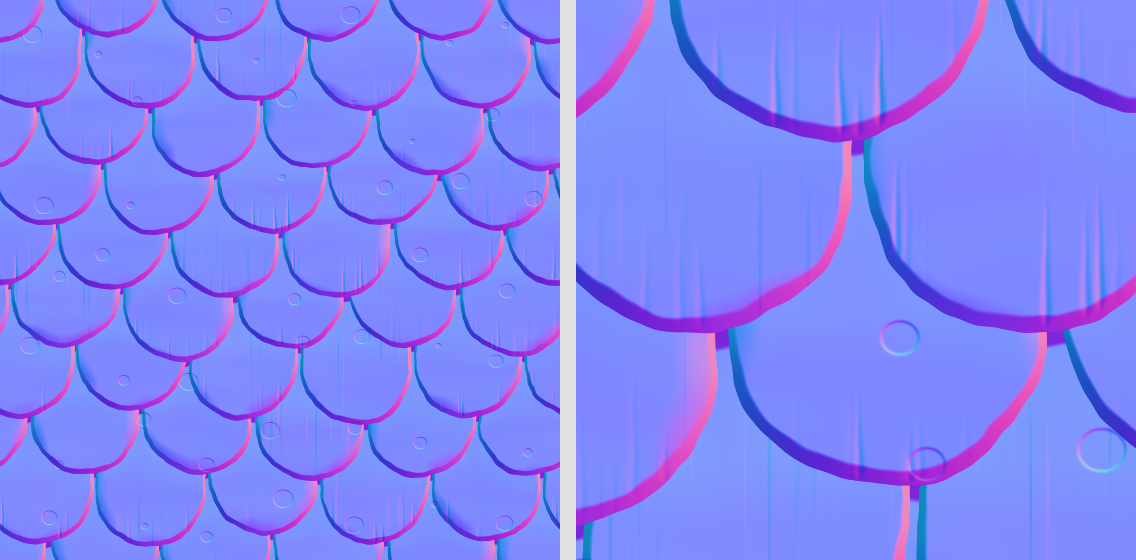
Left, the full canvas; right, a detail of the centre.
This texture map is drawn by a WebGL 1 fragment shader. Its source:

```glsl
precision highp float;
// Normal map of overlapping rounded shingles: 5 across, 9 staggered rows down.
// Rows are composited from the top one downward as surface slopes (bevelled rim,
// grooves, grain); scattered ring dents are added and the slope becomes a colour.
uniform vec2 u_resolution;

const float COLUMNS = 5.0;
const float ROWS = 9.0;
const float ROW_PITCH = COLUMNS / ROWS;  // in shingle widths
const float FIRST_BOTTOM = 0.39;         // depth of the first row's lower edge
const float ROW_SHIFT = 0.585;           // sideways stagger per row

float hash(vec2 p) {
  return fract(sin(dot(p, vec2(127.1, 311.7))) * 43758.547);
}

vec2 gradientAt(vec2 p) {
  float angle = 6.28318 * hash(p);
  return vec2(cos(angle), sin(angle));
}

// Gradient noise, about -0.7 to 0.7
float noise(vec2 p) {
  vec2 i = floor(p), f = fract(p);
  vec2 u = f * f * f * (f * (f * 6.0 - 15.0) + 10.0);
  vec2 e = vec2(1.0, 0.0);
  float a = dot(gradientAt(i), f);
  float b = dot(gradientAt(i + e), f - e);
  float c = dot(gradientAt(i + e.yx), f - e.yx);
  float d = dot(gradientAt(i + 1.0), f - 1.0);
  return mix(mix(a, b, u.x), mix(c, d, u.x), u.y);
}

// Round below the centre, straight sides above it
float shingleDistance(vec2 q, float radius, vec2 seed) {
  float chips = 0.026 * noise(q * 3.5 + seed) + 0.009 * noise(q * 12.0 + seed);
  return length(vec2(q.x, min(q.y, 0.0))) - radius + chips;
}

// Steep lip, thin at the sides, with a softer shoulder of varying width
vec2 rimSlope(vec2 q, float d, vec2 seed) {
  vec2 outward = normalize(vec2(q.x, min(q.y, 0.0)) + vec2(0.0, -0.0001));
  float width = 0.021 - 0.024 * outward.y + 0.012 * noise(q * 5.0 + seed);
  float worn = smoothstep(-0.15, 0.4, noise(q * 2.2 + seed + 7.0));
  float lip = smoothstep(-width - 0.009, -width + 0.007, d);
  float shoulder = smoothstep(-width - 0.02 - 0.1 * worn, -width + 0.02, d);
  float steepness = 1.15 + 0.85 * outward.x * outward.x;
  vec2 slope = outward * steepness + vec2(0.16, 0.0);
  return slope * mix(0.36 * shoulder * worn, 1.0, lip * (1.0 - 0.3 * worn));
}

// Tapered vertical grooves rising from the lower edge
float grooveSlope(vec2 q, float radius, vec2 id) {
  float slope = 0.0;
  float activity = smoothstep(0.35, 0.85, hash(id + 31.0));
  for (int i = 0; i < 7; i++) {
    vec2 key = id + float(i) * vec2(3.7, 9.1);
    float x = 0.84 * (hash(key + 2.0) - 0.5);
    float tall = mix(0.12, 0.48, hash(key + 5.0));
    float edge = -sqrt(radius * radius - x * x);
    float rise = (q.y - edge) / tall;
    float taper = smoothstep(0.0, 0.15, rise) * clamp(1.0 - rise, 0.0, 1.0);
    float width = 0.005 + 0.009 * taper;
    float s = (q.x - x - 0.008 * noise(vec2(q.y * 6.0, x * 40.0))) / width;
    float strength = 0.3 + 2.4 * pow(hash(key + 8.0), 3.0);
    slope -= s * exp(-s * s) * taper * strength * activity;
  }
  return slope;
}

// Gentle body tilt, horizontal ripples and fine vertical grain
vec2 bodySlope(vec2 q, float height, vec2 seed) {
  vec2 slope = vec2(0.0, 0.07 + 0.08 * smoothstep(0.4, 0.8, height));
  slope.x += 0.05 * noise(q * 1.6 + seed);
  float step1 = q.y * 4.5 + 0.5 * noise(q * 2.5 + seed);
  slope.y += 0.08 * noise(vec2(q.x * 0.7, step1) + seed + 3.0);
  float grain = noise(vec2(q.x * 42.0, q.y * 0.9) + seed);
  float amount = 0.35 * smoothstep(0.2, 0.9, fract(seed.x));
  slope.x += amount * sign(grain) * smoothstep(0.36, 0.6, abs(grain));
  return slope;
}

// Thin elliptical dents, at most one per grid cell
vec2 ringSlope(vec2 uv) {
  vec2 grid = uv * 7.0;
  vec2 id = floor(grid);
  vec2 jitter = vec2(hash(id + 17.0), hash(id + 43.0)) - 0.5;
  vec2 q = (fract(grid) - 0.5 - 0.7 * jitter) * vec2(1.0, 1.12);
  float radius = mix(0.03, 0.125, hash(id + 61.0));
  float s = (length(q) - radius) / 0.0075;
  float present = step(hash(id + 89.0), 0.92);
  return -q / max(length(q), 0.001) * 0.6 * exp(-s * s) * present;
}

void main() {
  vec2 uv = gl_FragCoord.xy / u_resolution;
  float pixel = COLUMNS / min(u_resolution.x, u_resolution.y);
  float depth = COLUMNS * (1.0 - uv.y);
  float firstRow = floor((depth - FIRST_BOTTOM) / ROW_PITCH) - 1.0;
  vec2 slope = vec2(0.0);
  float uncovered = 1.0, oneUp = 1.0, twoUp = 1.0;
  for (int i = 0; i < 5; i++) {
    float row = firstRow + float(i);
    float k = mod(row - 1.0, ROWS);
    float x = uv.x * COLUMNS - 0.25 - ROW_SHIFT * k;
    float column = floor(x + 0.5);
    vec2 id = vec2(mod(column, COLUMNS), k);
    vec2 seed = 50.0 * vec2(hash(id + 11.0), hash(id + 23.0));
    float radius = mix(0.478, 0.494, hash(id + 3.0));
    float bottom = FIRST_BOTTOM + ROW_PITCH * row + 0.15 * (hash(id + 1.0) - 0.5);
    float height = bottom - depth;
    vec2 q = vec2(x - column, height - radius);
    q.y += 0.16 * (hash(id + 7.0) - 0.5) * q.x;  // slightly crooked lower edge
    float d = shingleDistance(q, radius, seed);
    vec2 surface = bodySlope(q, height, seed) + rimSlope(q, d, seed);
    surface.x += grooveSlope(q, radius, id);
    surface += vec2(-0.03, 0.06) * exp(-9.0 * max(oneUp, 0.0));
    surface.y -= 1.2 * smoothstep(0.055, 0.035, twoUp);  // drop into the gaps
    float cover = clamp(0.5 - d / pixel, 0.0, 1.0);
    slope += uncovered * cover * surface;
    uncovered *= 1.0 - cover;
    twoUp = oneUp;
    oneUp = d;
  }
  vec3 normal = normalize(vec3(slope + ringSlope(uv), 1.0));
  gl_FragColor = vec4(0.5 + 0.5 * normal, 1.0);
}
```
